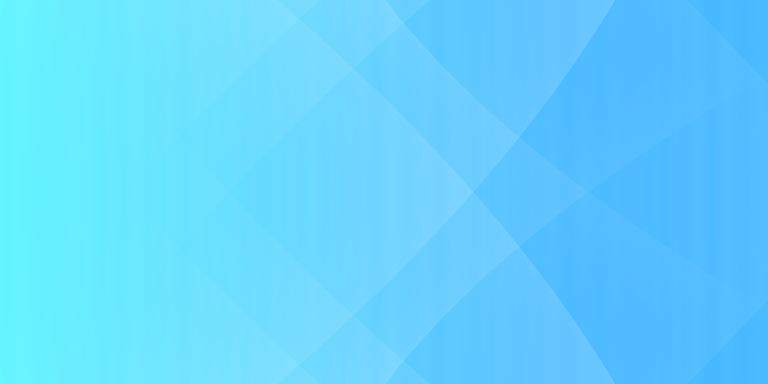
A WebGL 2 fragment shader for this background:

```glsl
#version 300 es
precision highp float;
// Cyan to blue gradient crossed by mirrored translucent sheets with curved edges.

uniform vec2 u_resolution;
out vec4 fragColor;

const vec3 CYAN = vec3(0.335, 0.955, 1.0);
const vec3 BLUE = vec3(0.28, 0.725, 1.0);
const float GRADIENT_END = 0.75;
const float GRADIENT_EASE = 1.2;
const float FADE_LENGTH = 0.7;
const float RIM_WIDTH = 0.005;
const float RIM_GAIN = 0.35;

// Random slope in -1..1 for a lattice point.
float hashSlope(float cell) {
    return fract(sin(cell * 127.1) * 437.585) * 2.0 - 1.0;
}

// One-dimensional gradient noise.
float gradientNoise(float x) {
    float cell = floor(x);
    float f = x - cell;
    float blend = f * f * f * (f * (f * 6.0 - 15.0) + 10.0);
    return mix(hashSlope(cell) * f, hashSlope(cell + 1.0) * (f - 1.0), blend);
}

// Opacity of a sheet left of the edge x = a + b*t + c*t*t.
// The peak runs from peak.x at t = 0 to peak.y at t = 1, never below zero.
float sheetAlpha(vec2 p, vec3 edge, vec2 peak, float pixel) {
    float t = p.y;
    float gap = edge.x + t * (edge.y + t * edge.z) - p.x;
    float slope = edge.y + 2.0 * edge.z * t;
    float dist = gap * inversesqrt(1.0 + slope * slope);
    float inside = smoothstep(-pixel, pixel, dist);
    float rim = RIM_GAIN * exp(-abs(dist) / RIM_WIDTH);
    float fade = exp(-max(gap, 0.0) / FADE_LENGTH);
    return max(mix(peak.x, peak.y, t), 0.0) * inside * (fade + rim);
}

// Lays a white sheet and its vertical mirror over a colour.
vec3 addSheetPair(vec3 color, vec2 p, vec3 edge, vec2 peak, float pixel) {
    for (int side = 0; side < 2; side++) {
        vec2 q = side == 0 ? p : vec2(p.x, 1.0 - p.y);
        color = mix(color, vec3(1.0), sheetAlpha(q, edge, peak, pixel));
    }
    return color;
}

void main() {
    vec2 p = gl_FragCoord.xy / u_resolution.y;
    float across = gl_FragCoord.x / u_resolution.x;
    float pixel = 0.8 / u_resolution.y;

    // Base gradient, flat towards the right
    float remaining = max(1.0 - across / GRADIENT_END, 0.0);
    vec3 color = mix(BLUE, CYAN, pow(remaining, GRADIENT_EASE));

    // Sheets, from left to right
    color = addSheetPair(color, p, vec3(0.833, -1.10, 0.20), vec2(0.06, -0.05), pixel);
    color = addSheetPair(color, p, vec3(1.12, -1.16, 0.22), vec2(0.08, -0.02), pixel);
    color = addSheetPair(color, p, vec3(1.602, -0.60, -0.28), vec2(0.15, 0.07), pixel);
    color = addSheetPair(color, p, vec3(2.354, -1.938, 0.587), vec2(-0.02, 0.13), pixel);
    color = addSheetPair(color, p, vec3(2.75, -0.96, 0.0), vec2(0.04, 0.05), pixel);

    // Faint vertical streaks
    color += vec3(0.03, 0.014, 0.0) * gradientNoise(p.x * 24.0);

    fragColor = vec4(clamp(color, 0.0, 1.0), 1.0);
}
```
